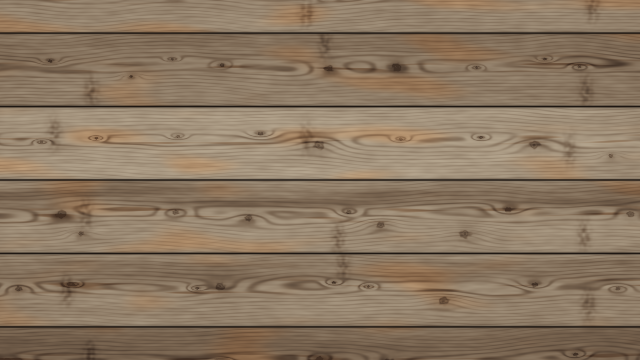
Give the GLSL for this texture, as a WebGL 2 fragment shader.

```glsl
#version 300 es
precision highp float;
uniform vec2 u_resolution;
out vec4 fragColor;

// Layout, in canvas heights
const float PLANK_PITCH = 0.204;
const float GAP_HALF_WIDTH = 0.0019;
const float KNOT_PITCH = 0.20;
const float BRANCH_PITCH = 0.70;
const float BRANCH_START = 0.21;
const float RINGS_PER_PLANK = 23.0;

// Per-plank brightness and depth of the stained band, bottom to top
const float PLANK_TONE[6] = float[6](0.66, 0.83, 0.85, 0.92, 0.75, 0.86);
const float BAND_DEPTH[6] = float[6](0.10, 0.20, 0.32, 0.02, 0.08, 0.03);

const vec3 GAP_COLOR = vec3(0.09, 0.065, 0.05);
const vec3 DARK_WOOD = vec3(0.24, 0.18, 0.14);
const vec3 MID_WOOD = vec3(0.47, 0.39, 0.31);
const vec3 PALE_WOOD = vec3(0.71, 0.65, 0.56);
const vec3 RUST_TINT = vec3(1.07, 0.96, 0.85);
const float TAU = 6.28318;

vec2 hash2(vec2 p) {
    vec3 q = fract(p.xyx * vec3(0.1031, 0.1030, 0.0973));
    q += dot(q, q.yzx + 33.33);
    return fract((q.xx + q.yz) * q.zy);
}

float cornerSlope(vec2 cell, vec2 offset) {
    float angle = TAU * hash2(cell + 57.0).x;
    return dot(vec2(cos(angle), sin(angle)), offset);
}

// Gradient noise, roughly -1 to 1
float noise(vec2 p) {
    vec2 i = floor(p), f = fract(p);
    vec2 s = f * f * f * (f * (f * 6.0 - 15.0) + 10.0);
    vec2 e = vec2(1.0, 0.0);
    float low = mix(cornerSlope(i, f), cornerSlope(i + e, f - e), s.x);
    float high = mix(cornerSlope(i + e.yx, f - e.yx), cornerSlope(i + 1.0, f - 1.0), s.x);
    return 1.4 * mix(low, high, s.y);
}

// Centre line of the heartwood, as a fraction of the plank
float heartLine(float x, float row) {
    return 0.55 + 0.07 * noise(vec2(x * 2.2, row * 7.3));
}

// x: push on the growth rings, y: darkness
vec2 knots(float x, float v, float row) {
    vec2 total = vec2(0.0);
    float cell = floor(x / KNOT_PITCH);
    for (float i = -1.0; i <= 1.0; i++) {
        vec2 h = hash2(vec2(cell + i + 11.0, row * 5.0 + 40.0));
        vec2 k = hash2(h * 91.0 + row + 9.0);
        float cx = (cell + i + h.x) * KNOT_PITCH;
        float cv = heartLine(cx, row) + (h.y - 0.5) * mix(0.12, 0.7, step(0.65, k.y));
        float radius = mix(0.004, 0.014, k.x * k.x);
        vec2 q = vec2((x - cx) * 0.75, (v - cv) * PLANK_PITCH) / radius;
        float d = length(q) + 0.3 * noise(q * 1.5 + h * 30.0);
        float core = 1.0 - smoothstep(0.4, 1.15, d);
        total.x += 0.085 * exp(-dot(q * vec2(0.22, 0.5), q * vec2(0.22, 0.5)));
        total.y += core * (0.34 + 0.1 * cos(d * 9.0)) + 0.15 * exp(-0.2 * d * d);
    }
    return total;
}

// Rough upright smudges where branches met the surface
float branchMarks(float x, float v, float row) {
    float index = round((x - BRANCH_START) / BRANCH_PITCH);
    vec2 h = hash2(vec2(index + 3.0, row + 21.0));
    float cx = BRANCH_START + index * BRANCH_PITCH + (h.x - 0.5) * 0.12;
    float cv = mix(0.12, 0.9, h.y);
    vec2 q = vec2((x - cx) / 0.018, (v - cv) / 0.19);
    float speckle = 0.6 + 0.7 * noise(vec2(x * 70.0, v * 16.0 + row * 9.0));
    return 0.42 * exp(-dot(q, q)) * speckle;
}

void main() {
    vec2 p = gl_FragCoord.xy / u_resolution.y;
    float pixel = 1.0 / u_resolution.y;
    float plank = (p.y - 0.5) / PLANK_PITCH;
    float row = floor(plank), v = fract(plank);
    int id = clamp(int(row) + 3, 0, 5);
    vec2 seed = vec2(row * 17.3, row * 31.7);

    // Growth rings: long arches around the heart, bent by knots
    float d = v - heartLine(p.x, row);
    vec2 knot = knots(p.x, v, row);
    float rings = sqrt(d * d + 0.012) + 0.07 * noise(vec2(p.x * 2.6, 0.4) + seed);
    rings += 0.014 * noise(vec2(p.x * 7.0, v * 7.0) + seed) + knot.x;
    float phase = rings * RINGS_PER_PLANK;
    float line = pow(0.5 + 0.5 * sin(phase * TAU), 2.5);
    line = mix(line, 0.35, smoothstep(0.3, 0.7, fwidth(phase)));
    float heart = exp(-d * d / 0.012);
    float patchy = 0.8 + 0.5 * noise(vec2(p.x * 3.0, v * 5.0) + seed);

    // Tone: plank, stains, grain and marks
    float tone = PLANK_TONE[id];
    float band = smoothstep(0.0, 0.16, d) * (1.0 - smoothstep(0.28, 0.48, d));
    tone -= BAND_DEPTH[id] * band * (0.8 + 0.6 * noise(vec2(p.x * 2.0, v * 9.0) + seed));
    tone += 0.08 * noise(vec2(p.x * 1.7, v * 3.0) + seed);
    tone += 0.07 * noise(vec2(p.x * 9.0, p.y * 75.0)) + 0.06 * noise(vec2(p.x * 24.0, p.y * 140.0));
    tone -= line * patchy * (0.15 + 0.24 * heart);
    float streak = smoothstep(0.15, 0.6, noise(vec2(p.x * 5.0, v * 17.0) + seed)) * exp(-d * d / 0.007);
    tone -= 0.34 * streak + knot.y + branchMarks(p.x, v, row);
    vec2 edge = gl_FragCoord.xy / u_resolution - 0.5;
    tone -= 0.28 * dot(edge, edge);
    tone = clamp(tone, 0.02, 1.05);

    vec3 color = mix(DARK_WOOD, MID_WOOD, min(tone * 2.0, 1.0));
    color = mix(color, PALE_WOOD, max(tone * 2.0 - 1.0, 0.0));
    float rust = smoothstep(0.1, 0.7, noise(vec2(p.x * 3.5, v * 2.5) + seed + 80.0));
    color *= mix(vec3(1.0), RUST_TINT, max(rust, 0.7 * streak));

    // Gap between planks, with a soft shadow on both edges
    float gapDistance = min(v, 1.0 - v) * PLANK_PITCH;
    color *= 1.0 - 0.3 * exp(-gapDistance / 0.004);
    float gap = 1.0 - smoothstep(-pixel, pixel, gapDistance - GAP_HALF_WIDTH);
    fragColor = vec4(mix(color, GAP_COLOR, gap), 1.0);
}
```
